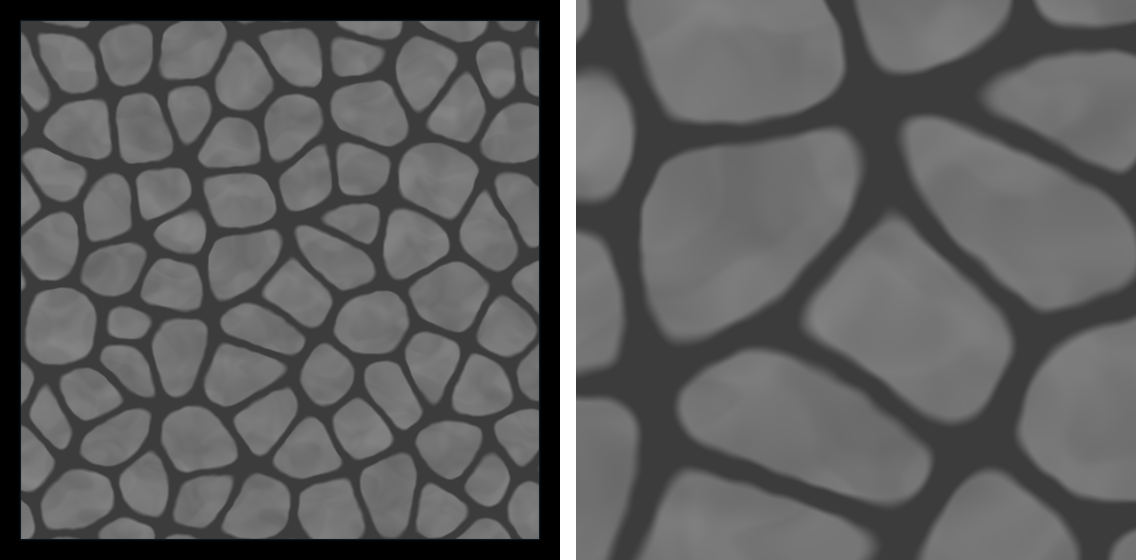
Left, the full canvas; right, a detail of the centre.
Give the GLSL for this texture, as a WebGL 1 fragment shader.

```glsl
precision highp float;

uniform vec2 u_resolution;

// Layout, in units of the canvas
const float PANEL_HALF = 0.4622;
const float RIM_WIDTH = 0.0027;
const float CELLS = 9.0;

// Stone shape, in units of one cell
const float JITTER = 0.92;
const float GAP = 0.058;
const float SOFTNESS = 0.032;
const float CORNER_SHARPNESS = 12.0;
const float WOBBLE = 0.07;
const float ROUGHNESS = 0.02;

// Colours and tone variation
const vec3 BACKDROP = vec3(0.0);
const vec3 RIM = vec3(0.05, 0.09, 0.13);
const vec3 MORTAR = vec3(0.235);
const vec3 STONE = vec3(0.457);
const float MOTTLE = 0.07;
const float FACET = 0.022;
const float STONE_VARIATION = 0.022;

vec2 hash2(vec2 cell) {
    vec3 h = fract(cell.xyx * vec3(0.1031, 0.1030, 0.0973));
    h += dot(h, h.yzx + 33.33);
    return fract((h.xx + h.yz) * h.zy);
}

float cornerSlope(vec2 corner, vec2 offset) {
    float angle = 6.2832 * hash2(corner + 71.0).x;
    return dot(vec2(cos(angle), sin(angle)), offset);
}

float gradientNoise(vec2 p) {
    vec2 i = floor(p);
    vec2 f = p - i;
    vec2 w = f * f * f * (f * (f * 6.0 - 15.0) + 10.0);
    vec2 e = vec2(1.0, 0.0);
    float low = mix(cornerSlope(i, f), cornerSlope(i + e, f - e), w.x);
    float high = mix(cornerSlope(i + e.yx, f - e.yx), cornerSlope(i + 1.0, f - 1.0), w.x);
    return mix(low, high, w.y);
}

vec2 noise2(vec2 p) {
    return vec2(gradientNoise(p), gradientNoise(p + vec2(37.2, 91.7)));
}

vec2 seedPoint(vec2 cell) {
    return cell + 0.5 + JITTER * (hash2(cell) - 0.5);
}

// Rounded distance to the cell border; also returns the owning cell
float stoneDistance(vec2 p, out vec2 owner) {
    vec2 base = floor(p);
    float nearest = 100.0;
    owner = base;
    for (int y = -2; y <= 2; y++) {
        for (int x = -2; x <= 2; x++) {
            vec2 cell = base + vec2(float(x), float(y));
            vec2 d = seedPoint(cell) - p;
            float squared = dot(d, d);
            if (squared < nearest) {
                nearest = squared;
                owner = cell;
            }
        }
    }

    // Soft minimum over the bisectors rounds the corners
    vec2 home = seedPoint(owner);
    float total = 0.0;
    for (int y = -2; y <= 2; y++) {
        for (int x = -2; x <= 2; x++) {
            if (x == 0 && y == 0) continue;
            vec2 other = seedPoint(owner + vec2(float(x), float(y)));
            float border = dot(0.5 * (home + other) - p, normalize(other - home));
            total += exp(-CORNER_SHARPNESS * border);
        }
    }
    return -log(total) / CORNER_SHARPNESS;
}

// Cloudy tone with a few soft, crease-like steps
float stoneTone(vec2 p, vec2 owner) {
    vec2 id = hash2(owner + 19.0);
    vec2 q = p + 5.0 * id;
    q += 0.3 * noise2(q * 1.7);
    float cloud = gradientNoise(q * vec2(1.3, 2.0)) + 0.4 * gradientNoise(q * 4.1);
    float crease = smoothstep(-0.09, 0.09, gradientNoise(q * vec2(1.4, 2.3) + 23.0)) - 0.5;
    return MOTTLE * cloud + FACET * crease + STONE_VARIATION * (id.x - 0.5);
}

void main() {
    float side = min(u_resolution.x, u_resolution.y);
    float pixel = 1.0 / side;
    vec2 uv = (gl_FragCoord.xy - 0.5 * u_resolution) / side;

    // Stones set in mortar
    vec2 p = uv * CELLS + 40.0;
    vec2 warped = p + WOBBLE * noise2(p * 1.6) + ROUGHNESS * noise2(p * 6.0);
    vec2 owner;
    float edge = stoneDistance(warped, owner);
    float blur = SOFTNESS * (1.0 + 0.8 * gradientNoise(p * 2.3 + 11.0));
    blur = max(blur, 0.7 * pixel * CELLS);
    float stone = smoothstep(GAP - blur, GAP + blur, edge);
    vec3 color = mix(MORTAR, STONE + stoneTone(p, owner), stone);

    // Square panel with a thin rim on the backdrop
    float outside = max(abs(uv.x), abs(uv.y)) - PANEL_HALF;
    color = mix(color, RIM, smoothstep(-0.5 * pixel, 0.5 * pixel, outside));
    color = mix(color, BACKDROP, smoothstep(-0.5 * pixel, 0.5 * pixel, outside - RIM_WIDTH));
    gl_FragColor = vec4(color, 1.0);
}
```
